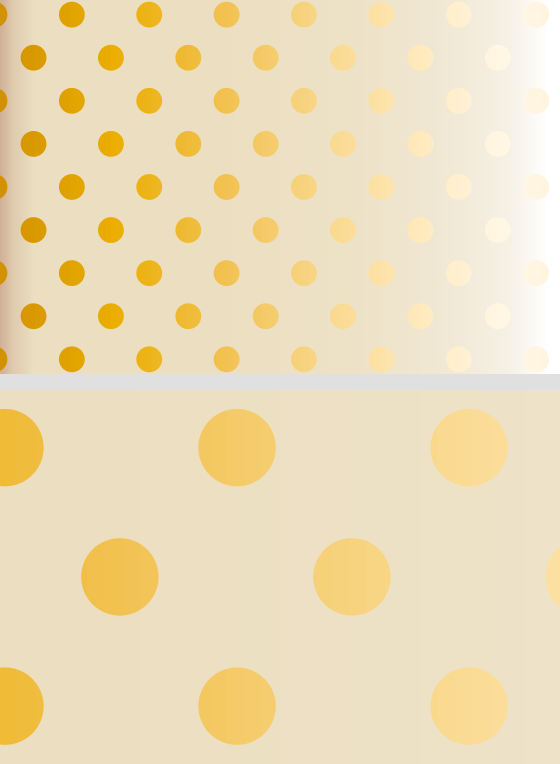
Top, the full canvas; bottom, a detail of the centre.
This pattern is drawn by a WebGL 1 fragment shader. Its source:

```glsl
precision highp float;
// Staggered golden polka dots fading to white over a cream gradient with a shaded left edge.

uniform vec2 u_resolution;

// Lengths are fractions of the canvas height.
#define DOT_PITCH 0.2069
#define ROW_PITCH 0.1152
#define DOT_RADIUS 0.0345
#define FIRST_DOT_X 0.0897
#define FIRST_ROW_Y 0.0391
#define ROW_STAGGER 0.495
#define BAND_COUNT 96.0
#define CREAM vec3(0.925, 0.873, 0.757)

// Linear 0..1 progress of x between two stops.
float ramp(float a, float b, float x) {
  return clamp((x - a) / (b - a), 0.0, 1.0);
}

// Snap x to narrow vertical bands, giving faint gradient steps.
float banded(float x) {
  return (floor(x * BAND_COUNT) + 0.5) / BAND_COUNT;
}

vec3 backgroundColor(float x) {
  float b = banded(x);
  vec3 color = mix(vec3(0.815, 0.685, 0.59), vec3(0.875, 0.795, 0.68), ramp(0.0, 0.024, x));
  color = mix(color, CREAM, ramp(0.024, 0.062, x));
  color = mix(color, vec3(0.931, 0.886, 0.780), ramp(0.40, 0.64, b));
  color = mix(color, vec3(0.945, 0.910, 0.835), ramp(0.64, 0.80, b));
  color = mix(color, vec3(0.965, 0.945, 0.900), ramp(0.80, 0.91, x));
  return mix(color, vec3(1.0), ramp(0.91, 0.98, x));
}

vec3 dotColor(float x) {
  float b = banded(x);
  vec3 color = mix(vec3(0.82, 0.57, 0.0), vec3(0.92, 0.68, 0.0), ramp(0.0, 0.20, b));
  color = mix(color, vec3(0.95, 0.76, 0.32), ramp(0.20, 0.405, b));
  color = mix(color, vec3(0.98, 0.86, 0.58), ramp(0.405, 0.612, b));
  color = mix(color, vec3(1.0, 0.915, 0.74), ramp(0.612, 0.751, b));
  color = mix(color, vec3(1.0, 0.965, 0.89), ramp(0.751, 0.889, b));
  return mix(color, vec3(1.0, 0.96, 0.875), ramp(0.92, 0.97, b));
}

// Signed distance to the nearest dot; y runs down from the top edge.
float dotDistance(vec2 p) {
  float row = floor((p.y - FIRST_ROW_Y) / ROW_PITCH + 0.5);
  float stagger = (1.0 - mod(row, 2.0)) * ROW_STAGGER;
  float column = (p.x - FIRST_DOT_X) / DOT_PITCH - stagger;
  vec2 offset = vec2((fract(column + 0.5) - 0.5) * DOT_PITCH,
                     p.y - FIRST_ROW_Y - row * ROW_PITCH);
  return length(offset) - DOT_RADIUS;
}

void main() {
  vec2 uv = gl_FragCoord.xy / u_resolution;
  vec2 p = vec2(gl_FragCoord.x / u_resolution.y, 1.0 - uv.y);

  // One-pixel edge smoothing.
  float coverage = clamp(0.5 - dotDistance(p) * u_resolution.y, 0.0, 1.0);
  vec3 color = mix(backgroundColor(uv.x), dotColor(uv.x), coverage);
  gl_FragColor = vec4(color, 1.0);
}
```
